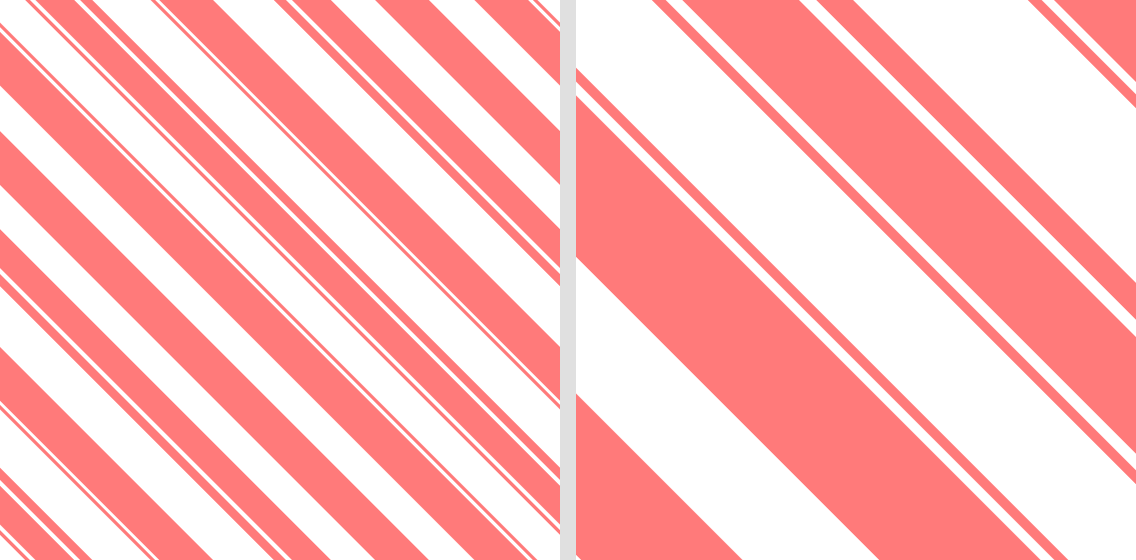
Left: the whole. Right: its middle third, enlarged.
Give the GLSL for this pattern, as a Shadertoy shader.

```glsl
const vec3 PAPER = vec3(1.0);
const vec3 CORAL = vec3(1.0, 0.48, 0.48);

// Stripe widths, as fractions of the repeat
const float HAIR = 0.0083;
const float NARROW = 0.0219;
const float MEDIUM = 0.0694;
const float WIDE = 0.0960;

// Each stripe: centre along the repeat, width
const int STRIPE_COUNT = 10;
const vec2 STRIPES[STRIPE_COUNT] = vec2[](
    vec2(0.0492, HAIR),
    vec2(0.0980, MEDIUM),
    vec2(0.1540, NARROW),
    vec2(0.2730, HAIR),
    vec2(0.3325, WIDE),
    vec2(0.4997, NARROW),
    vec2(0.5560, MEDIUM),
    vec2(0.7178, WIDE),
    vec2(0.8952, WIDE),
    vec2(0.9556, HAIR)
);

// Shortest signed distance on a loop of length one
float wrapOffset(float position, float centre) {
    return fract(position - centre + 0.5) - 0.5;
}

// Smoothed coverage of one stripe
float stripeCoverage(float position, vec2 stripe, float edgeWidth) {
    float edgeDistance = abs(wrapOffset(position, stripe.x)) - 0.5 * stripe.y;
    return clamp(0.5 - edgeDistance / edgeWidth, 0.0, 1.0);
}

// Union of all stripes across one repeat
float stripeSet(float position, float edgeWidth) {
    float coverage = 0.0;
    for (int i = 0; i < STRIPE_COUNT; i++) {
        coverage = max(coverage, stripeCoverage(position, STRIPES[i], edgeWidth));
    }
    return coverage;
}

void mainImage(out vec4 fragColor, in vec2 fragCoord) {
    vec2 uv = fragCoord / iResolution.xy;

    // One diagonal repeat per canvas, wrapping on both axes
    float diagonal = uv.x + uv.y;
    float edgeWidth = length(1.0 / iResolution.xy);

    float ink = stripeSet(diagonal, edgeWidth);
    fragColor = vec4(mix(PAPER, CORAL, ink), 1.0);
}
```
